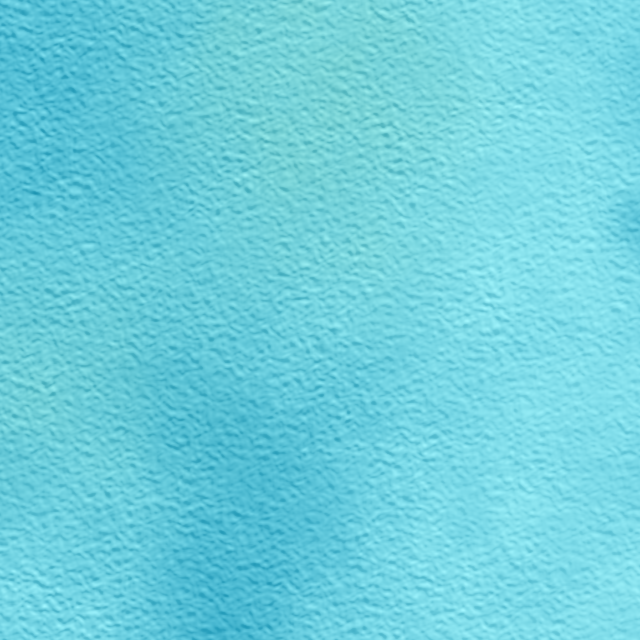
Give the GLSL for this texture, as a three.js fragment shader.

```glsl
varying vec2 vUv;

// Pigment colours
const vec3 PALE_AQUA = vec3(0.530, 0.885, 0.930);
const vec3 DEEP_TEAL = vec3(0.225, 0.680, 0.790);
const vec3 SEA_GREEN = vec3(0.480, 0.825, 0.820);

// Wash layout
const float LEFT_PIGMENT = 0.42;
const float RIGHT_PIGMENT = 0.09;
const float BLOOM_SCALE = 3.2;
const float BLOOM_WARP = 0.09;
const float MOTTLE_AMOUNT = 0.26;
const float PATCH_AMOUNT = 0.13;

// Paper tooth
const vec2 TOOTH_SCALE = vec2(58.0, 98.0);
const vec2 LIGHT_STEP = vec2(0.0012, 0.0028);
const float TOOTH_SLANT = 0.32;
const float TOOTH_WARP = 0.003;
const float TOOTH_CONTRAST = 0.080;
const float CREASE_CONTRAST = 0.040;

vec2 hashGradient(vec2 cell) {
  vec3 q = fract(vec3(cell.xyx) * vec3(0.1031, 0.1030, 0.0973));
  q += dot(q, q.yzx + 33.33);
  float angle = 6.2832 * fract((q.x + q.y) * q.z);
  return vec2(cos(angle), sin(angle));
}

float gradientNoise(vec2 p) {
  vec2 i = floor(p);
  vec2 f = p - i;
  vec2 u = f * f * f * (f * (f * 6.0 - 15.0) + 10.0);
  float a = dot(hashGradient(i), f);
  float b = dot(hashGradient(i + vec2(1.0, 0.0)), f - vec2(1.0, 0.0));
  float c = dot(hashGradient(i + vec2(0.0, 1.0)), f - vec2(0.0, 1.0));
  float d = dot(hashGradient(i + 1.0), f - 1.0);
  return 1.4 * mix(mix(a, b, u.x), mix(c, d, u.x), u.y);
}

float fbm(vec2 p) {
  float sum = 0.0;
  float amp = 0.5;
  for (int k = 0; k < 4; k++) {
    sum += amp * gradientNoise(p);
    p = mat2(1.6, 1.2, -1.2, 1.6) * p + 17.3;
    amp *= 0.5;
  }
  return sum;
}

// Soft elliptical pool of pigment
float pool(vec2 p, vec2 center, vec2 radius) {
  vec2 d = (p - center) / radius;
  return exp(-dot(d, d));
}

// Height of the paper surface: short fibres slanting both ways, plus fine grit
float toothHeight(vec2 p) {
  vec2 rising = vec2(p.x, p.y - TOOTH_SLANT * p.x) * TOOTH_SCALE;
  vec2 falling = vec2(p.x, p.y + TOOTH_SLANT * p.x) * TOOTH_SCALE * 1.13;
  float fibres = 0.70 * gradientNoise(rising + 50.0) + 0.80 * gradientNoise(falling + 311.0);
  return fibres + 0.45 * gradientNoise(p * vec2(125.0, 175.0) + 211.0);
}

void main() {
  // Large washes with wandering borders
  vec2 wander = vec2(fbm(vUv * BLOOM_SCALE + 5.0), fbm(vUv * BLOOM_SCALE + 41.0));
  vec2 p = vUv + BLOOM_WARP * wander;

  float pigment = mix(LEFT_PIGMENT, RIGHT_PIGMENT, smoothstep(0.25, 0.85, p.x));
  pigment += 0.26 * pool(p, vec2(0.04, 0.84), vec2(0.24, 0.26));
  pigment += 0.40 * pool(p, vec2(0.38, 0.08), vec2(0.13, 0.24));
  pigment += 0.22 * pool(p, vec2(0.38, 0.36), vec2(0.24, 0.11));
  pigment += 0.48 * pool(p, vec2(1.00, 0.66), vec2(0.07, 0.06));
  pigment += 0.28 * pool(p, vec2(1.01, 0.88), vec2(0.08, 0.09));
  pigment -= 0.16 * pool(p, vec2(0.04, 0.04), vec2(0.16, 0.10));
  pigment -= 0.08 * pool(p, vec2(0.85, 0.78), vec2(0.14, 0.25));
  pigment += MOTTLE_AMOUNT * fbm(vUv * vec2(5.0, 6.0) + 90.0);
  pigment += PATCH_AMOUNT * fbm(vUv * vec2(17.0, 25.0) + 270.0);

  // Greener tint at the upper middle and left
  float green = 0.72 * pool(p, vec2(0.50, 0.86), vec2(0.25, 0.32));
  green += 0.45 * pool(p, vec2(0.06, 0.40), vec2(0.24, 0.20));
  green *= 1.0 + 0.6 * fbm(vUv * 8.0 + 130.0);

  vec3 color = mix(PALE_AQUA, DEEP_TEAL, clamp(pigment, 0.0, 1.0));
  color = mix(color, SEA_GREEN, clamp(green, 0.0, 0.8));

  // Side-lit paper relief with darker creases
  vec2 bend = vec2(gradientNoise(vUv * 31.0 + 7.0), gradientNoise(vUv * 37.0 + 63.0));
  vec2 surface = vUv + TOOTH_WARP * bend;
  float relief = toothHeight(surface - LIGHT_STEP) - toothHeight(surface + LIGHT_STEP);
  float crease = smoothstep(0.25, 1.0, -relief);
  float strength = 0.9 + 0.5 * fbm(vUv * 7.0 + 170.0) - 0.25 * smoothstep(0.5, 0.9, vUv.x);
  float shade = strength * (TOOTH_CONTRAST * relief - CREASE_CONTRAST * crease);
  color += shade * vec3(1.1, 0.85, 0.70);

  gl_FragColor = vec4(clamp(color, 0.0, 1.0), 1.0);
}
```
